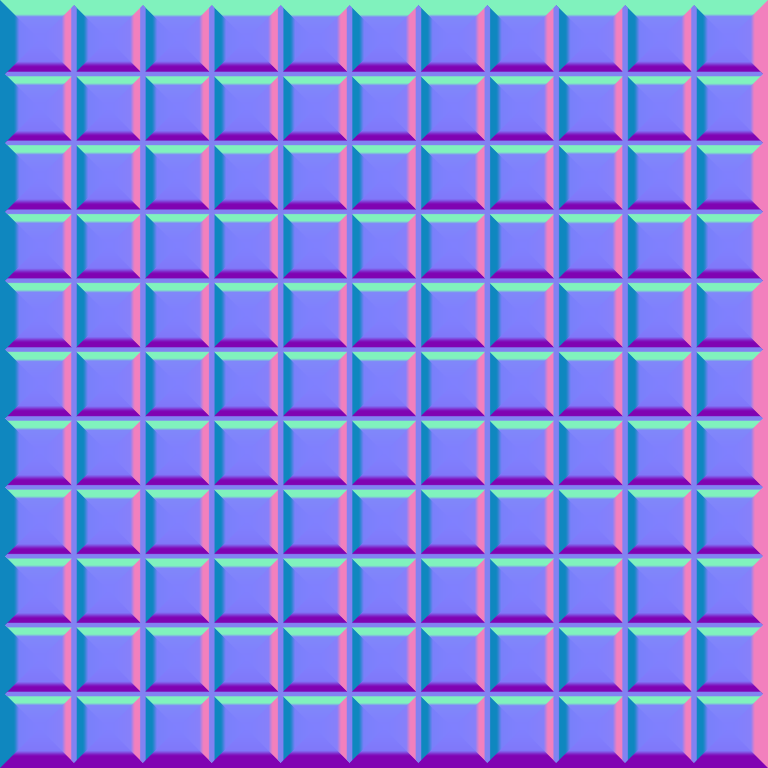
Reproduce this texture map procedurally as a Shadertoy shader.

```glsl
// Normal map of an 11 by 11 grid of bevelled square tiles with thin flat grout.

const float TILES = 11.0;
const float PITCH = 0.0897;                  // tile spacing, in canvas units
const vec2 GROUT_HALF = vec2(0.040, 0.033);  // half widths, in tile units

// Bevel profile per side (left, right, bottom, top), in tile units
const vec4 BEVEL_START = vec4(0.125, 0.110, 0.095, 0.125);
const vec4 BEVEL_END = vec4(0.225, 0.195, 0.200, 0.180);
const float BEVEL_JITTER = 0.006;
const float FACE_CURVE = 0.07;               // faint tilt left on the face
const float FACE_CURVE_END = 0.48;

const vec3 FLAT_COLOR = vec3(0.50, 0.50, 0.995);
const vec3 GROUT_COLOR = vec3(0.51, 0.51, 0.95);
const vec3 LEFT_COLOR = vec3(0.06, 0.53, 0.75);
const vec3 RIGHT_COLOR = vec3(0.95, 0.50, 0.74);
const vec3 BOTTOM_COLOR = vec3(0.50, 0.01, 0.70);
const vec3 TOP_COLOR = vec3(0.50, 0.95, 0.74);

float hash(vec2 p) {
    return fract(sin(dot(p, vec2(127.1, 311.7))) * 43758.5453);
}

// Tilt of each side: full on the bevel, then a soft shoulder into the face
vec4 bevelTilt(vec4 depth, float jitter) {
    vec4 bevel = 1.0 - smoothstep(BEVEL_START + jitter, BEVEL_END + jitter, depth);
    vec4 curve = 1.0 - smoothstep(BEVEL_START, vec4(FACE_CURVE_END), depth);
    return max(bevel, FACE_CURVE * curve);
}

void mainImage(out vec4 fragColor, in vec2 fragCoord) {
    vec2 uv = fragCoord / iResolution.xy;
    float aa = 0.8 / (min(iResolution.x, iResolution.y) * PITCH);

    // The outer tiles stretch to the canvas border
    vec2 grid = (uv - 0.5) / PITCH + 0.5 * TILES;
    vec2 id = clamp(floor(grid), 0.0, TILES - 1.0);
    vec2 p = grid - id;

    // Depth from each side, and from the nearest side on each axis
    vec4 depth = vec4(p.x, 1.0 - p.x, p.y, 1.0 - p.y);
    vec2 nearest = min(depth.xz, depth.yw);
    vec2 farSide = step(0.5, p);

    // Bevel colours, joined along the corner diagonals
    float jitter = (hash(id) - 0.5) * 2.0 * BEVEL_JITTER;
    vec4 tilt = bevelTilt(depth, jitter);
    vec3 sideX = mix(FLAT_COLOR, mix(LEFT_COLOR, RIGHT_COLOR, farSide.x),
                     mix(tilt.x, tilt.y, farSide.x));
    vec3 sideY = mix(FLAT_COLOR, mix(BOTTOM_COLOR, TOP_COLOR, farSide.y),
                     mix(tilt.z, tilt.w, farSide.y));
    float miter = smoothstep(-aa, aa, nearest.x - nearest.y);
    vec3 color = mix(sideX, sideY, miter);

    // Grout runs between tiles only and stops at the border bevels
    vec2 neighbor = id + farSide;
    vec2 border = 1.0 - step(0.5, neighbor) * step(neighbor, vec2(TILES - 0.5));
    vec2 grout = (1.0 - smoothstep(GROUT_HALF - aa, GROUT_HALF + aa, nearest)) * (1.0 - border);
    grout *= mix(vec2(1.0), vec2(1.0 - miter, miter), border.yx);
    color = mix(color, GROUT_COLOR, max(grout.x, grout.y));

    fragColor = vec4(color, 1.0);
}
```
